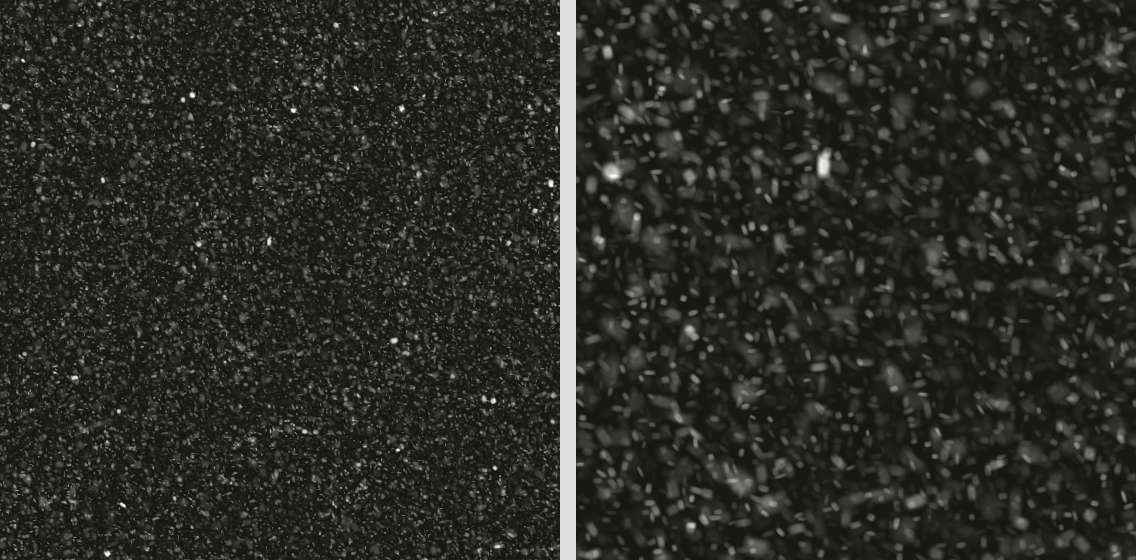
Left, the full canvas; right, a detail of the centre.
This texture is drawn by a Shadertoy shader. Its source:

```glsl
vec4 hash4(vec2 cell, float seed) {
    vec4 p = fract(vec4(cell, cell.yx + seed * 17.3) * vec4(0.1031, 0.1030, 0.0973, 0.1099));
    p += dot(p, p.wzxy + 33.33);
    return fract((p.xxyz + p.yzzw) * p.zywx);
}

mat2 rotation(float angle) {
    float c = cos(angle), s = sin(angle);
    return mat2(c, s, -s, c);
}

// Brightest soft, angular grain over a point; share is the part of cells filled
float grains(vec2 uv, float density, float seed, float share, vec2 size, vec2 glow) {
    vec2 p = rotation(0.4 + seed) * uv * density + 40.0;
    vec2 cell = floor(p);
    float light = 0.0;
    for (int y = -1; y <= 1; y++)
    for (int x = -1; x <= 1; x++) {
        vec2 id = cell + vec2(x, y);
        vec4 place = hash4(id, seed);
        vec4 form = hash4(id + 71.0, seed + 3.0);
        if (form.x > share) continue;

        // Most long axes lean down to the right
        float tilt = -0.7 + (place.z - 0.5) * 2.3;
        vec2 radius = size * mix(vec2(0.65), vec2(1.35), form.yz);
        vec2 q = rotation(-tilt - 0.4 - seed) * (p - id - place.xy) / radius;
        float d = mix(length(q), max(abs(q.x), abs(q.y)), 0.35);

        // Tilted facet, brighter toward one end
        float facet = 0.95 + 0.6 * dot(q, form.zw - 0.5);
        float level = glow.x + glow.y * place.w * place.w * place.w;
        light = max(light, level * facet * (1.0 - smoothstep(0.3, 1.1, d)));
    }
    return light;
}

void mainImage(out vec4 fragColor, in vec2 fragCoord) {
    vec2 uv = fragCoord / iResolution.y;

    // Loose clumps and hollows
    float clump = 1.0 + 0.3 * sin(uv.x * 91.0 + 2.5 * sin(uv.y * 47.0))
                            * sin(uv.y * 103.0 + 2.5 * sin(uv.x * 39.0))
                      + 0.12 * sin(uv.x * 23.0 - uv.y * 17.0 + 2.0 * sin(uv.y * 13.0));

    // Coarse, middle and fine grit
    float grit = grains(uv, 48.0, 1.0, 1.0, vec2(0.46, 0.31), vec2(0.02, 0.20))
               + grains(uv, 82.0, 2.0, 1.0, vec2(0.48, 0.30), vec2(0.03, 0.29))
               + grains(uv, 142.0, 5.0, 1.0, vec2(0.50, 0.31), vec2(0.03, 0.31));

    // Sparse glints over a dark bed
    float glints = grains(uv, 42.0, 7.0, 0.10, vec2(0.29, 0.21), vec2(0.12, 0.72));
    float tone = 0.091 + grit * clump + glints;

    vec3 stone = tone * vec3(1.0, 1.0, 0.99) - vec3(0.0, 0.0, 0.004);
    fragColor = vec4(clamp(stone, 0.0, 1.0), 1.0);
}
```
